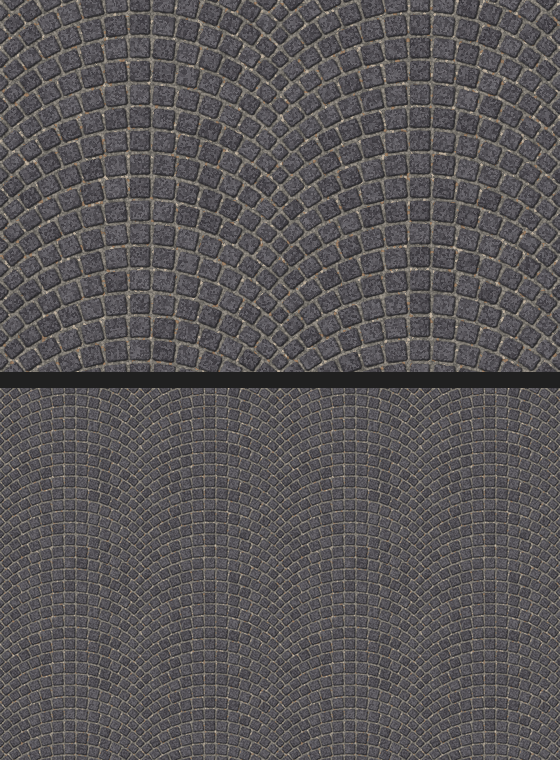
Top: one tile. Bottom: repeated 2 by 2.
Reproduce this texture procedurally as a WebGL 2 fragment shader.

```glsl
#version 300 es
precision highp float;
// Dark granite setts laid in two columns of overlapping arches with sandy joints.
uniform vec2 u_resolution;
out vec4 fragColor;

const float TAU = 6.2831853;
const vec2 TILE = vec2(24.0, 16.0);     // canvas size in row heights
const float HALF_ARCH = 6.0;
const float RADIUS = HALF_ARCH * 1.41421356; // arcs meet the valley at 45 degrees
const float VALLEY = RADIUS * TAU / 8.0;
const float LAST = 6.0;                 // index of the diamond in the valley
const float ROW_SHIFT = 0.44;
const float FIRST_WIDTH = 1.072;
const float SHRINK = 0.0169;
const float JOINT = 0.07;

const vec3 STONE_DARK = vec3(0.25, 0.24, 0.26);
const vec3 STONE_LIGHT = vec3(0.42, 0.41, 0.43);
const vec3 RIM_DARK = vec3(0.11, 0.11, 0.12);
const vec3 SAND_DARK = vec3(0.40, 0.39, 0.37);
const vec3 SAND_LIGHT = vec3(0.63, 0.60, 0.56);
const vec3 PEBBLE_PALE = vec3(0.76, 0.72, 0.66);
const vec3 PEBBLE_OCHRE = vec3(0.60, 0.47, 0.36);

vec2 hash2(vec2 p) {
  vec3 q = fract(p.xyx * vec3(0.1031, 0.1030, 0.0973));
  q += dot(q, q.yzx + 33.33);
  return fract((q.xx + q.yz) * q.zy);
}

// Wrapping cellular noise: distance to the nearest grain, and its random value
vec2 grains(vec2 p, vec2 period) {
  vec2 cell = floor(p);
  vec2 nearest = vec2(9.0, 0.0);
  for (int j = -1; j <= 1; j++)
    for (int i = -1; i <= 1; i++) {
      vec2 c = cell + vec2(i, j);
      vec2 h = hash2(mod(c, period) + 7.0);
      float d = length(c + h - p);
      if (d < nearest.x) nearest = vec2(d, hash2(mod(c, period) + 411.0).x);
    }
  return nearest;
}

float roundedBox(vec2 p, vec2 halfSize, float r) {
  vec2 q = abs(p) - halfSize + r;
  return length(max(q, 0.0)) + min(max(q.x, q.y), 0.0) - r;
}

// Arc length from the crown to joint k, and the index of the stone at arc length s
float jointAt(float k) { return 0.5 + FIRST_WIDTH * k - SHRINK * k * k; }
float stoneAt(float s) {
  float root = sqrt(FIRST_WIDTH * FIRST_WIDTH - 4.0 * SHRINK * (s - 0.5));
  return min(floor((FIRST_WIDTH - root) / (2.0 * SHRINK)), LAST);
}

// Layered sines that wrap over the canvas
vec2 wobble(vec2 uv) {
  return sin(TAU * vec2(dot(uv, vec2(61, 29)), dot(uv, vec2(-37, 53))))
       + 0.6 * sin(TAU * vec2(dot(uv, vec2(-83, 97)), dot(uv, vec2(113, 71))));
}

// Signed distance to the stone; also gives its id and the outward edge direction
float setts(vec2 p, vec2 warp, out vec2 id, out vec2 outward) {
  float arch = floor(p.x / (2.0 * HALF_ARCH));
  float x = p.x - (2.0 * arch + 1.0) * HALF_ARCH;
  float side = x < 0.0 ? -1.0 : 1.0;
  x = abs(x);

  // Row between two equal arcs, then stone along the middle arc
  float level = p.y - ROW_SHIFT + RADIUS - sqrt(RADIUS * RADIUS - x * x);
  float row = floor(level);
  vec2 local = vec2(x, p.y - ROW_SHIFT - row - 0.5 + RADIUS);
  float k = stoneAt(RADIUS * atan(local.x, local.y));
  float lo = k < 0.0 ? -0.5 : jointAt(k);
  float hi = k < 0.0 ? 0.5 : k < LAST ? jointAt(k + 1.0) : 2.0 * VALLEY - lo;

  float column = k < LAST ? arch * 14.0 + side * (k + 1.0)
                          : 50.0 + mod(floor(p.x / (2.0 * HALF_ARCH) + 0.5), 2.0);
  id = vec2(column + 20.0, mod(row, TILE.y));

  // Straight-sided stone turned to follow the arc
  float angle = 0.5 * (lo + hi) / RADIUS;
  vec2 normal = vec2(sin(angle), cos(angle));
  vec2 tangent = vec2(normal.y, -normal.x);
  vec2 q = vec2(dot(local, tangent), dot(local, normal) - RADIUS);
  vec2 jitter = hash2(id) - 0.5;
  vec2 halfSize = 0.5 * vec2(hi - lo, normal.y) - JOINT - 0.012 * jitter.yx;
  q += 0.008 * warp + (k < LAST ? 0.025 * jitter : vec2(0));

  vec2 edge = sign(q) * max(abs(q) - halfSize + 0.16, 0.0);
  outward = (tangent * edge.x + normal * edge.y) / max(length(edge), 0.001);
  outward.x *= side;
  return roundedBox(q, halfSize, 0.11);
}

void main() {
  vec2 uv = gl_FragCoord.xy / u_resolution;
  vec2 p = uv * TILE;
  float aa = TILE.y / u_resolution.y;
  vec2 id, outward;
  float d = setts(p, wobble(uv), id, outward);
  float facing = dot(outward, vec2(0.6, -0.8)); // 1 on the side away from the light

  // Speckled stone with a worn, darker rim
  vec2 fine = grains(p * 13.0, TILE * 13.0);
  vec3 stone = mix(STONE_DARK, STONE_LIGHT, fine.y);
  stone += 0.05 * (hash2(id + 90.0).x - 0.5);
  float rim = smoothstep(-0.11, 0.0, d);
  stone = mix(stone, RIM_DARK, rim * (0.42 + 0.4 * facing));

  // Sandy joint with scattered pebbles and contact shadow
  vec2 coarse = grains(p * 9.0, TILE * 9.0);
  vec3 sand = mix(SAND_DARK, SAND_LIGHT, 0.65 * coarse.y + 0.35 * fine.y);
  sand = mix(sand, PEBBLE_OCHRE, step(0.90, coarse.y) * 0.8);
  sand = mix(sand, PEBBLE_PALE, step(0.95, coarse.y) * 0.8);
  sand *= 1.06 - 0.22 * smoothstep(0.2, 0.8, coarse.x);
  sand *= 1.0 - (0.28 + 0.22 * facing) * smoothstep(0.06, 0.0, d);

  fragColor = vec4(mix(sand, stone, smoothstep(0.6 * aa, -0.6 * aa, d)), 1.0);
}
```
